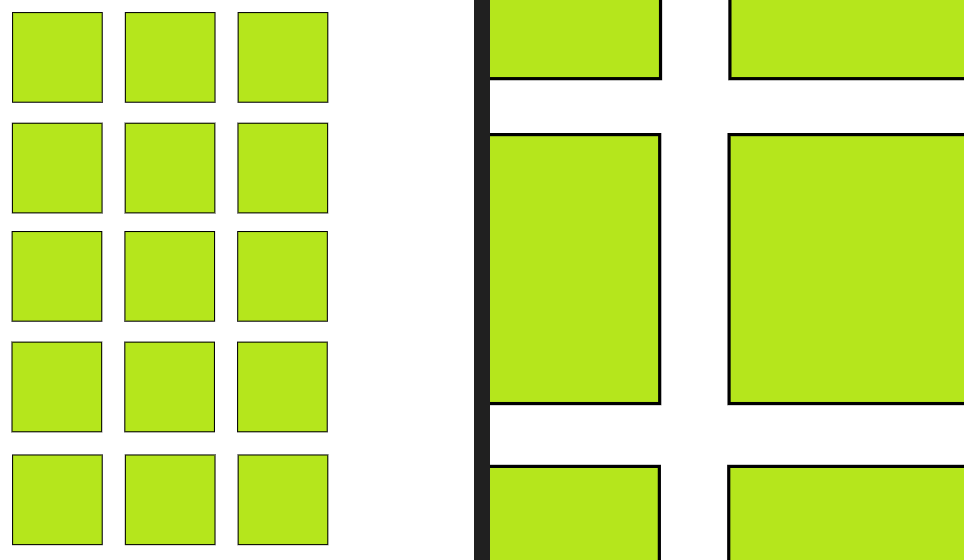
Left: the whole. Right: its middle third, enlarged.
This pattern is drawn by a Shadertoy shader. Its source:

```glsl
// Draws a grid of outlined lime squares, three across and five down, on white.

// Lengths are fractions of the canvas height, measured from the top left.
const vec2 GRID_COUNT = vec2(3.0, 5.0);
const vec2 FIRST_CENTER = vec2(0.1025, 0.1025);
const vec2 PITCH = vec2(0.2014, 0.1975);
const float HALF_SIDE = 0.081;
const float LINE_WIDTH = 0.0019;

const vec3 PAPER = vec3(1.0);
const vec3 LIME = vec3(0.71, 0.90, 0.11);
const vec3 INK = vec3(0.0);

// Slight misplacement of each row, top to bottom.
const vec2 ROW_NUDGE[5] = vec2[5](
    vec2(0.0, 0.0),
    vec2(-0.0003, 0.0001),
    vec2(-0.0008, -0.0040),
    vec2(-0.0010, -0.0040),
    vec2(0.0, 0.0)
);

float squareDistance(vec2 p, float halfSide) {
    vec2 d = abs(p) - halfSide;
    return length(max(d, 0.0)) + min(max(d.x, d.y), 0.0);
}

float coverage(float distanceToEdge, float pixel) {
    return clamp(0.5 - distanceToEdge / pixel, 0.0, 1.0);
}

void mainImage(out vec4 fragColor, in vec2 fragCoord) {
    float pixel = 1.0 / iResolution.y;
    vec2 p = vec2(fragCoord.x, iResolution.y - fragCoord.y) * pixel;

    // Nearest square, limited to the grid so the right margin stays empty
    vec2 cell = clamp(floor((p - FIRST_CENTER) / PITCH + 0.5),
                      vec2(0.0), GRID_COUNT - 1.0);
    vec2 center = FIRST_CENTER + cell * PITCH + ROW_NUDGE[int(cell.y)];
    float d = squareDistance(p - center, HALF_SIDE);

    // Outline, then the fill inside it
    vec3 color = mix(PAPER, INK, coverage(d, pixel));
    color = mix(color, LIME, coverage(d + LINE_WIDTH, pixel));

    fragColor = vec4(color, 1.0);
}
```
